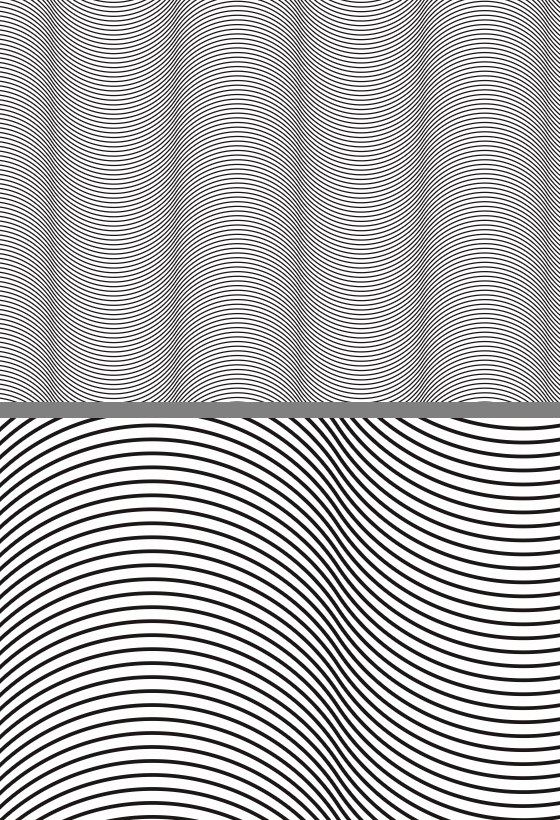
Top, the full canvas; bottom, a detail of the centre.
Write a WebGL 2 fragment shader that draws this pattern.

```glsl
#version 300 es
precision highp float;
// Stacked parallel waves in dark ink on a near-white ground.
// Each wave joins circular arcs, alternately arched and hollow; an even stroke
// width makes the steep joins close up into narrow darker bands.

uniform vec2 u_resolution;
out vec4 fragColor;

// Share of a pixel-wide box, centred at dist, that a stroke covers.
float strokeCoverage(float dist, float halfWidth, float pixel) {
  float upper = min(dist + 0.5 * pixel, halfWidth);
  float lower = max(dist - 0.5 * pixel, -halfWidth);
  return clamp((upper - lower) / pixel, 0.0, 1.0);
}

void main() {
  // Canvas height is one unit.
  vec2 p = gl_FragCoord.xy / u_resolution.y;
  float pixel = 1.0 / u_resolution.y;

  // Alternating arcs: even columns arch upward, odd ones hang down.
  float chord = 0.30775;
  float radius = 0.1848;
  float column = (p.x - 0.5906) / chord;
  float index = floor(column + 0.5);
  float side = 1.0 - 2.0 * mod(index, 2.0);
  float x = (column - index) * chord;
  float rise = sqrt(radius * radius - x * x);
  float joint = sqrt(radius * radius - 0.25 * chord * chord);
  float drop = radius - joint - side * (rise - joint);
  float slope = x / rise;

  // Vertical repeat, then distance measured across the stroke.
  float spacing = 1.0 / 86.25;
  float row = (1.0 - p.y - drop) / spacing - 0.28;
  float offset = abs(fract(row + 0.5) - 0.5) * spacing;
  float dist = offset * inversesqrt(1.0 + slope * slope);

  // Ink over paper.
  vec3 paper = vec3(0.996);
  vec3 ink = vec3(0.10, 0.09, 0.085);
  float coverage = strokeCoverage(dist, 0.00156, pixel);
  fragColor = vec4(mix(paper, ink, coverage), 1.0);
}
```
